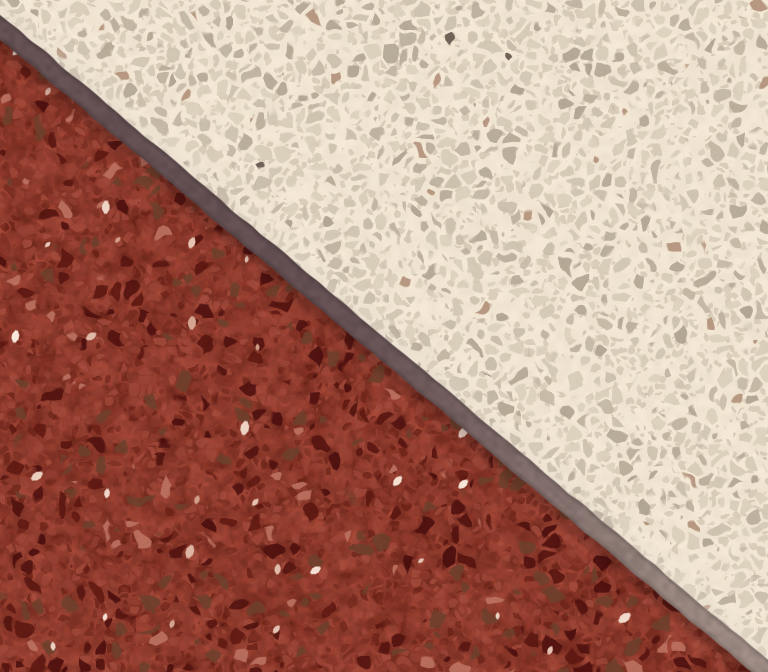
A Shadertoy shader for this texture:

```glsl
float hash(vec2 p) {
    vec3 q = fract(p.xyx * 0.1031);
    q += dot(q, q.yzx + 33.33);
    return fract((q.x + q.y) * q.z);
}

vec2 hash2(vec2 p) {
    return vec2(hash(p + 17.3), hash(p + 71.9));
}

mat2 rotation(float a) {
    return mat2(cos(a), -sin(a), sin(a), cos(a));
}

float noise(vec2 p) {
    vec2 i = floor(p), f = fract(p);
    f *= f * (3.0 - 2.0 * f);
    return mix(mix(hash(i), hash(i + vec2(1, 0)), f.x),
               mix(hash(i + vec2(0, 1)), hash(i + 1.0), f.x), f.y);
}

// Stretched Voronoi stones: x = depth inside the stone, yz = its cell
vec3 stones(vec2 p) {
    p += 0.3 * vec2(noise(p * 1.7), noise(p * 1.7 + 40.0));
    vec2 cell = floor(p), id = cell;
    float nearest = 9.0, second = 9.0;
    for (int y = -1; y <= 1; y++)
    for (int x = -1; x <= 1; x++) {
        vec2 c = cell + vec2(x, y);
        vec2 r = rotation(6.283 * hash(c + 5.0)) * (c + hash2(c) - p);
        float d = length(r * vec2(0.75, 1.3));
        if (d < nearest) {
            second = nearest;
            nearest = d;
            id = c;
        } else second = min(second, d);
    }
    return vec3(second - nearest, id);
}

// Coverage of a stone, shrunk by a random amount
float stoneMask(vec3 s, float small, float large) {
    float inset = mix(large, small, hash(s.yz + 9.0));
    return smoothstep(inset, inset + 0.2, s.x);
}

vec3 paleTerrazzo(vec2 p) {
    vec3 col = vec3(0.945, 0.9, 0.825) + 0.035 * (noise(p * 90.0) - 0.5);
    // Fine grains, then larger stones
    vec3 s = stones(p * 78.0 + 31.0);
    float tone = hash(s.yz);
    col = mix(col, vec3(0.82, 0.77, 0.69), 0.75 * step(0.45, tone) * stoneMask(s, 0.1, 0.5));

    s = stones(p * 47.0);
    tone = hash(s.yz);
    vec3 stone = mix(vec3(0.86, 0.82, 0.74), vec3(0.66, 0.61, 0.54), tone * tone);
    stone = mix(stone, vec3(0.7, 0.57, 0.48), step(0.965, tone));
    stone = mix(stone, vec3(0.4, 0.34, 0.3), step(0.993, tone));
    return mix(col, stone, 0.92 * stoneMask(s, 0.08, 0.45));
}

vec3 redTerrazzo(vec2 p) {
    vec3 col = mix(vec3(0.47, 0.17, 0.12), vec3(0.62, 0.27, 0.21), noise(p * 55.0));
    col *= 0.9 + 0.2 * noise(p * 140.0);

    // Fine red and brown grains
    vec3 s = stones(p * 72.0 + 13.0);
    float tone = hash(s.yz);
    vec3 grain = mix(vec3(0.4, 0.12, 0.08), vec3(0.66, 0.31, 0.25), tone);
    col = mix(col, grain, 0.75 * stoneMask(s, 0.0, 0.4));

    // Larger stones: dark red, olive brown and dusty pink
    s = stones(p * 43.0 + 57.0);
    tone = hash(s.yz);
    vec3 stone = mix(vec3(0.28, 0.05, 0.05), vec3(0.38, 0.1, 0.07), hash(s.yz + 3.0));
    stone = mix(stone, vec3(0.43, 0.25, 0.17), step(0.22, tone));
    stone = mix(stone, vec3(0.6, 0.25, 0.2), step(0.36, tone));
    stone = mix(stone, vec3(0.74, 0.45, 0.38), step(0.95, tone));
    float strength = tone < 0.36 || tone > 0.95 ? 0.9 : 0.35;
    col = mix(col, stone, strength * stoneMask(s, 0.05, 0.4));

    // Sparse bright shell fragments
    vec2 g = p * 9.0, id = floor(g);
    vec2 r = rotation(0.5 + 1.2 * hash(id + 8.0)) * (fract(g) - 0.2 - 0.6 * hash2(id));
    float size = mix(0.045, 0.1, pow(hash(id + 21.0), 2.0));
    r = abs(r) * vec2(1.0, 1.7);
    float shape = max(max(r.x, r.y), (r.x + r.y) * 0.75) - size;
    float shell = smoothstep(0.015, -0.02, shape) * step(0.5, hash(id + 2.0));
    return mix(col, mix(vec3(0.8, 0.58, 0.5), vec3(0.98, 0.92, 0.87), hash(id + 4.0)), shell);
}

void mainImage(out vec4 fragColor, in vec2 fragCoord) {
    vec2 p = fragCoord / iResolution.y;
    float aa = max(0.0015, 1.0 / iResolution.y);
    // Signed distance from the strip's centre, with a slightly worn edge
    float d = dot(p - vec2(0.0, 0.96), vec2(0.644, 0.765));
    d += 0.003 * (noise(p * 38.0) - 0.5);

    vec3 red = redTerrazzo(p) * (1.0 - 0.18 * smoothstep(-0.04, -0.015, d));
    vec3 pale = paleTerrazzo(p);
    pale = mix(pale, vec3(0.88, 0.83, 0.79), 0.3 * smoothstep(0.045, 0.014, d));

    // Metal strip, lighter toward the lower right
    vec3 strip = mix(vec3(0.39, 0.31, 0.32), vec3(0.61, 0.54, 0.51), smoothstep(0.45, 1.15, p.x));
    strip *= 1.0 + 0.12 * (noise(p * 110.0) - 0.5);
    strip *= 1.0 - 0.16 * smoothstep(0.006, 0.015, abs(d));

    vec3 col = mix(red, strip, smoothstep(-aa, aa, d + 0.0145));
    col = mix(col, pale, smoothstep(-aa, aa, d - 0.0145));
    fragColor = vec4(col, 1.0);
}
```
